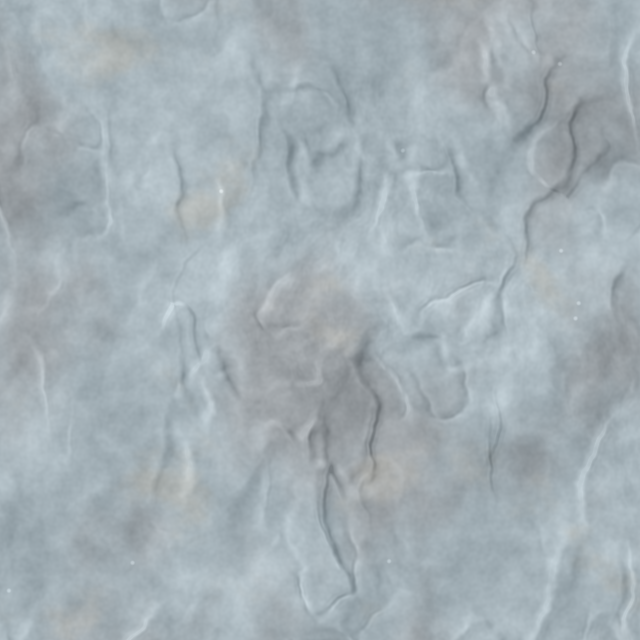
This texture is drawn by a Shadertoy shader. Its source:

```glsl
// Pale blue-grey cleft slate with flaked ledges, ragged chips and faint warm stains.

const vec3 COOL_STONE  = vec3(0.654, 0.707, 0.734);
const vec3 MAUVE_STONE = vec3(0.602, 0.620, 0.634);
const vec3 OCHRE_STAIN = vec3(0.700, 0.690, 0.655);
const vec2 LIGHT_RUN   = vec2(0.85, -0.53); // direction the light travels
const vec2 LEDGE_FREQ  = vec2(3.9, 1.9);    // ledges run mostly upright
const int   LEDGE_LAYERS = 5;
const float LEDGE_EDGE   = 0.018;
const float WARP         = 0.10;
const float RAGGED       = 0.016;
const float RELIEF       = 2.0;
const float CHIP_CELLS   = 3.0;
const float CHIP_CHANCE  = 0.30;
const float FINE_STEP    = 0.0026;
const float WIDE_STEP    = 0.010;
const float FINE_GAIN    = 0.115;
const float WIDE_GAIN    = 0.034;
const float CLOUD_TONE   = 0.175;
const float MOTTLE_TONE  = 0.105;
const float GRAIN_TONE   = 0.022;
const float SPECK_CELLS  = 45.0;

float hash(vec2 p) {
    vec3 q = fract(vec3(p.xyx) * 0.1031);
    q += dot(q, q.yzx + 33.33);
    return fract((q.x + q.y) * q.z);
}

vec2 hash2(vec2 p) {
    return vec2(hash(p + 17.3), hash(p + 71.9));
}

float cornerSlope(vec2 cell, vec2 offset) {
    float angle = 6.2832 * hash(cell);
    return dot(vec2(cos(angle), sin(angle)), offset);
}

// Gradient noise, centred on zero
float noise(vec2 p) {
    vec2 i = floor(p), f = fract(p);
    vec2 u = f * f * f * (f * (f * 6.0 - 15.0) + 10.0);
    vec2 e = vec2(1.0, 0.0);
    return mix(mix(cornerSlope(i, f), cornerSlope(i + e.xy, f - e.xy), u.x),
               mix(cornerSlope(i + e.yx, f - e.yx), cornerSlope(i + e.xx, f - e.xx), u.x), u.y);
}

float fbm(vec2 p, int octaves) {
    float sum = 0.0, amp = 0.5;
    for (int i = 0; i < octaves; i++) {
        sum += amp * noise(p);
        p = mat2(1.6, 1.2, -1.2, 1.6) * p + 13.7;
        amp *= 0.5;
    }
    return sum;
}

// Scattered flakes with broken outlines, some sides sunk into the stone
float chips(vec2 p, vec2 jag) {
    vec2 ragged = p + 1.3 * jag + 0.05 * vec2(noise(p * 9.0 + 5.0), noise(p * 9.0 + 40.0));
    float exposure = smoothstep(-0.35, 0.25, noise(p * 8.0 + 14.0));
    vec2 home = floor(p * CHIP_CELLS);
    float h = 0.0;
    for (int y = -1; y <= 1; y++)
    for (int x = -1; x <= 1; x++) {
        vec2 cell = home + vec2(x, y);
        if (hash(cell + 3.1) > CHIP_CHANCE) continue;
        vec2 q = ragged - (cell + 0.15 + 0.7 * hash2(cell)) / CHIP_CELLS;
        float tilt = 0.9 * (hash(cell + 9.4) - 0.7);
        q = mat2(cos(tilt), sin(tilt), -sin(tilt), cos(tilt)) * q;
        q /= mix(0.55, 1.15, hash(cell + 29.0));
        float leaf = abs(q.x) / 0.050 + q.y * q.y / 0.0056 - 1.0;
        h += 1.1 * exposure * smoothstep(0.13, -0.16, leaf);
    }
    return h;
}

// Stone surface: partial ledges with raised lips, creases, wrinkles and chips
float height(vec2 p) {
    vec2 jag = RAGGED * vec2(fbm(p * 17.0 + 8.0, 3), fbm(p * 17.0 + 61.0, 3));
    vec2 w = p + 1.5 * jag + WARP * vec2(fbm(p * 3.5 + 2.0, 3), fbm(p * 3.5 + 31.0, 3));
    float h = chips(p, jag);
    for (int i = 0; i < LEDGE_LAYERS; i++) {
        float seed = 19.7 * float(i) + 4.0;
        float level = fbm(w * LEDGE_FREQ + seed, 3) / LEDGE_EDGE;
        float presence = smoothstep(-0.02, 0.40, noise(p * 3.7 + seed * 1.7));
        h += presence * (smoothstep(-1.0, 1.0, level) + 0.5 * exp(-level * level));
    }
    // Small curled creases appear in clusters
    float crease = fbm(w * vec2(9.0, 8.0) + 33.0, 2) / 0.035;
    h -= 0.6 * smoothstep(0.02, 0.35, noise(p * 5.0 + 44.0)) * exp(-crease * crease);
    float roughness = 0.4 + smoothstep(-0.15, 0.4, noise(p * 2.7 + 63.0));
    return h + RELIEF * roughness * fbm(w * vec2(9.0, 6.0) + 51.0, 5);
}

float slope(vec2 p, float reach) {
    return height(p + LIGHT_RUN * reach) - height(p - LIGHT_RUN * reach);
}

// Rare pale mineral dots
float specks(vec2 p) {
    vec2 cell = floor(p * SPECK_CELLS);
    vec2 q = fract(p * SPECK_CELLS) - 0.3 - 0.4 * hash2(cell);
    return step(hash(cell + 8.0), 0.005) * smoothstep(0.22, 0.04, length(q));
}

void mainImage(out vec4 fragColor, in vec2 fragCoord) {
    vec2 p = fragCoord / iResolution.y;

    // Broad colour zones
    float mauve = smoothstep(-0.06, 0.24, fbm(p * vec2(3.0, 2.2) + 7.0, 5));
    vec3 color = mix(COOL_STONE, MAUVE_STONE, 0.9 * mauve);
    float stain = smoothstep(0.13, 0.38, fbm(p * vec2(5.0, 6.0) + 90.0, 5));
    color = mix(color, OCHRE_STAIN, 0.5 * stain);

    // Cloudy tone, mottling and fine grain
    color += CLOUD_TONE * fbm(p * 4.5 + 23.0, 4);
    color += MOTTLE_TONE * fbm(p * 26.0 + 77.0, 4);
    color += GRAIN_TONE * noise(p * 115.0);

    // Side lighting with soft shadows
    float shade = FINE_GAIN * slope(p, FINE_STEP) + WIDE_GAIN * slope(p, WIDE_STEP);
    color += clamp(shade, -0.18, 0.09);
    color += 0.11 * specks(p);

    fragColor = vec4(clamp(color, 0.0, 1.0), 1.0);
}
```
